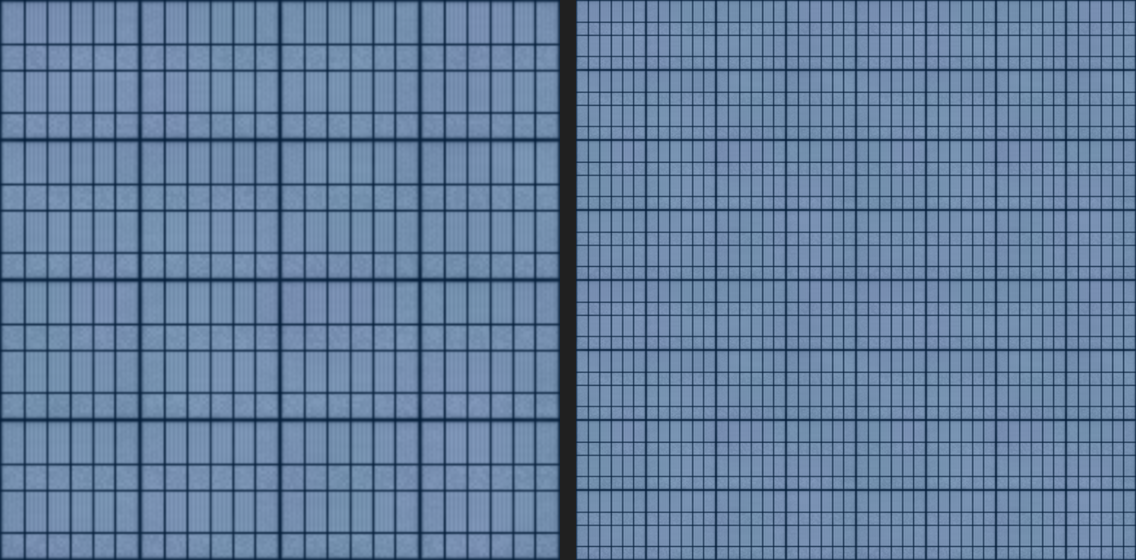
Left, the tile; right, the same tile 2 across and 2 down.
Write a Shadertoy shader that draws this pattern.

```glsl
// Blue woven check: uneven navy pinstripes over a fine thread ground, seamless.
#define REPEATS 4.0
#define GROUND vec3(0.465, 0.565, 0.692)
#define INK vec3(0.015, 0.115, 0.225)
#define THIN_WIDTH 0.0076
#define THICK_WIDTH 0.0118
#define THIN_DEPTH 0.71
#define THICK_DEPTH 0.91
#define HALO_DEPTH 0.10
#define THREADS 32.0
#define WEAVE 0.016
#define MOTTLE 0.035

const float COLUMNS[5] = float[5](0.177, 0.339, 0.505, 0.667, 0.823);
const float ROWS[3] = float[3](0.193, 0.495, 0.682);

float hash(vec2 p) {
    return fract(sin(dot(p, vec2(127.1, 311.7))) * 43758.5453);
}

// Value noise on the unit canvas; whole cell counts make it wrap.
float wrapNoise(vec2 uv, vec2 cells) {
    vec2 p = uv * cells;
    vec2 i = floor(p);
    vec2 f = fract(p);
    f = f * f * (3.0 - 2.0 * f);
    vec2 a = mod(i, cells);
    vec2 b = mod(i + 1.0, cells);
    return mix(mix(hash(a), hash(vec2(b.x, a.y)), f.x),
               mix(hash(vec2(a.x, b.y)), hash(b), f.x), f.y);
}

float bell(float d, float width) {
    return exp(-0.5 * d * d / (width * width));
}

// One soft line per repeat, its ink varying from repeat to repeat.
float ruledLine(float x, float position, float width, float depth, float pixel) {
    float nearest = floor(x - position + 0.5);
    float d = x - position - nearest;
    float ink = depth + 0.12 * (hash(vec2(mod(nearest, REPEATS), position * 37.0)) - 0.5);
    return ink * bell(d, max(width, 0.6 * pixel));
}

float edgeDistance(float x) {
    return abs(fract(x + 0.5) - 0.5);
}

void mainImage(out vec4 fragColor, in vec2 fragCoord) {
    vec2 uv = fragCoord / iResolution.xy;
    vec2 cell = uv * REPEATS;
    vec2 pixel = REPEATS / iResolution.xy;

    // Ground: slow mottling with a faint change of hue
    float cloud = 0.6 * wrapNoise(uv, vec2(5.0, 7.0)) + 0.4 * wrapNoise(uv, vec2(17.0, 19.0)) - 0.5;
    float hue = wrapNoise(uv + 0.37, vec2(9.0, 6.0)) - 0.5;
    vec3 color = GROUND + MOTTLE * cloud + vec3(0.018, -0.012, 0.014) * hue;

    // Threads: upright ribs in the tall bands, speckle in the short ones
    vec2 band = fract(cell);
    float shortRow = 1.0 - smoothstep(0.18, 0.20, band.y)
                   + smoothstep(0.485, 0.505, band.y) * (1.0 - smoothstep(0.67, 0.69, band.y));
    float besideEdge = 1.0 - smoothstep(0.165, 0.185, edgeDistance(cell.x));
    float speckled = max(shortRow, 0.5 * besideEdge);
    float ribs = sin(6.2831853 * THREADS * cell.x);
    float speckle = 2.0 * wrapNoise(uv, vec2(48.0 * REPEATS)) - 1.0;
    float slub = wrapNoise(uv, vec2(14.0, 128.0)) - 0.5;
    color += WEAVE * (mix(ribs, 1.6 * speckle, speckled) + 0.8 * slub);

    // Lines: thick ones on the repeat edges, thin ones between
    float clearX = 1.0 - ruledLine(cell.x, 0.0, THICK_WIDTH, THICK_DEPTH, pixel.x);
    float clearY = 1.0 - ruledLine(cell.y, 0.0, THICK_WIDTH, THICK_DEPTH, pixel.y);
    for (int i = 0; i < 5; i++)
        clearX *= 1.0 - ruledLine(cell.x, COLUMNS[i], THIN_WIDTH, THIN_DEPTH, pixel.x);
    for (int i = 0; i < 3; i++)
        clearY *= 1.0 - ruledLine(cell.y, ROWS[i], THIN_WIDTH, THIN_DEPTH, pixel.y);

    // Halo: dye bleeding softly from the thick lines
    float halo = max(bell(edgeDistance(cell.x), 0.024), bell(edgeDistance(cell.y), 0.03));
    float wear = 0.94 + 0.1 * wrapNoise(uv + 0.61, vec2(40.0));
    float ink = (1.0 - clearX * clearY * (1.0 - HALO_DEPTH * halo)) * wear;

    fragColor = vec4(mix(color, INK, clamp(ink, 0.0, 1.0)), 1.0);
}
```
